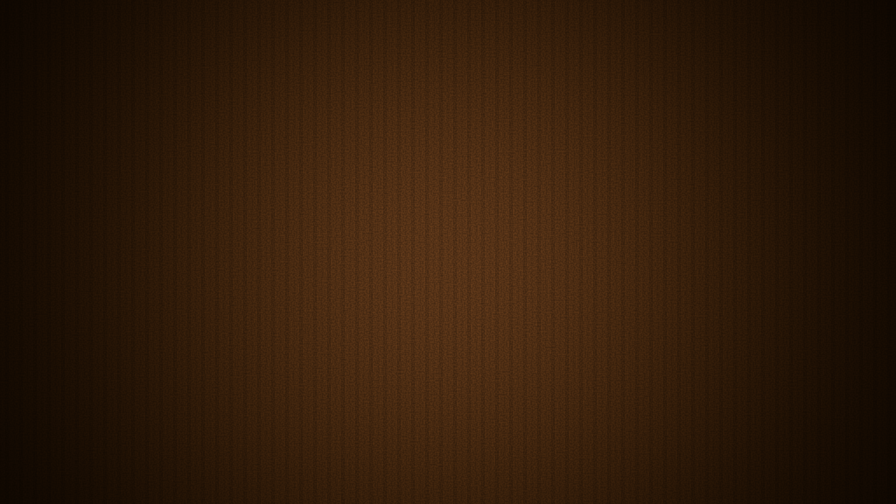
Reproduce this background procedurally as a Shadertoy shader.

```glsl
const vec3 GLOW_COLOR = vec3(0.332, 0.195, 0.088);
const vec3 FALLOFF_TINT = vec3(1.0, 1.10, 1.70); // green and blue fade faster
const float GLOW_CENTER_Y = 0.48;
const float GLOW_RADIUS = 0.69;
const float GLOW_FLOOR = 0.07;
const float STRIPES_PER_HEIGHT = 36.0;
const float GROOVE_SHARE = 0.28;
const float GROOVE_DEPTH = 0.10;
const float RIB_SHARE = 0.16;
const float RIB_DEPTH = 0.05;
const float GRAIN_CELLS = 288.0;
const float GRAIN_STRENGTH = 0.27;

// Unit gradient from an integer lattice hash
vec2 latticeGradient(vec2 cell) {
    uvec2 q = uvec2(ivec2(cell)) * uvec2(1597u, 3571u);
    uint h = (q.x ^ q.y) * 74597u;
    h = (h ^ (h >> 15)) * 48271u;
    float angle = 6.28319 * float((h >> 8) & 65535u) / 65536.0;
    return vec2(cos(angle), sin(angle));
}

float gradientNoise(vec2 p) {
    vec2 cell = floor(p);
    vec2 f = p - cell;
    vec2 blend = f * f * f * (f * (f * 6.0 - 15.0) + 10.0);
    vec2 e = vec2(1.0, 0.0);
    float a = dot(latticeGradient(cell), f);
    float b = dot(latticeGradient(cell + e.xy), f - e.xy);
    float c = dot(latticeGradient(cell + e.yx), f - e.yx);
    float d = dot(latticeGradient(cell + e.xx), f - e.xx);
    return mix(mix(a, b, blend.x), mix(c, d, blend.x), blend.y);
}

// Repeated dark line of a given share of the period, balanced around zero
float lineShade(float phase, float share, float pixel) {
    float fromLine = abs(fract(phase) - 0.5);
    float soft = 0.5 * pixel * STRIPES_PER_HEIGHT;
    float dark = 1.0 - smoothstep(-soft, soft, fromLine - 0.5 * share);
    return share - dark;
}

void mainImage(out vec4 fragColor, in vec2 fragCoord) {
    float pixel = 1.0 / iResolution.y;
    vec2 p = fragCoord * pixel;
    vec2 center = vec2(0.5 * iResolution.x * pixel, GLOW_CENTER_Y);

    // Radial glow fading to near black
    vec2 offset = (p - center) / GLOW_RADIUS;
    float glow = mix(GLOW_FLOOR, 1.0, exp(-dot(offset, offset)));
    vec3 color = GLOW_COLOR * pow(vec3(glow), FALLOFF_TINT);

    // Deep grooves with a fainter line between each pair
    float phase = (p.x - center.x) * STRIPES_PER_HEIGHT;
    float stripes = GROOVE_DEPTH * lineShade(phase, GROOVE_SHARE, pixel)
                  + RIB_DEPTH * lineShade(phase + 0.5, RIB_SHARE, pixel);

    // Fine grain
    float grain = GRAIN_STRENGTH * gradientNoise(p * GRAIN_CELLS);
    color *= 1.0 + stripes + grain;

    fragColor = vec4(color, 1.0);
}
```
